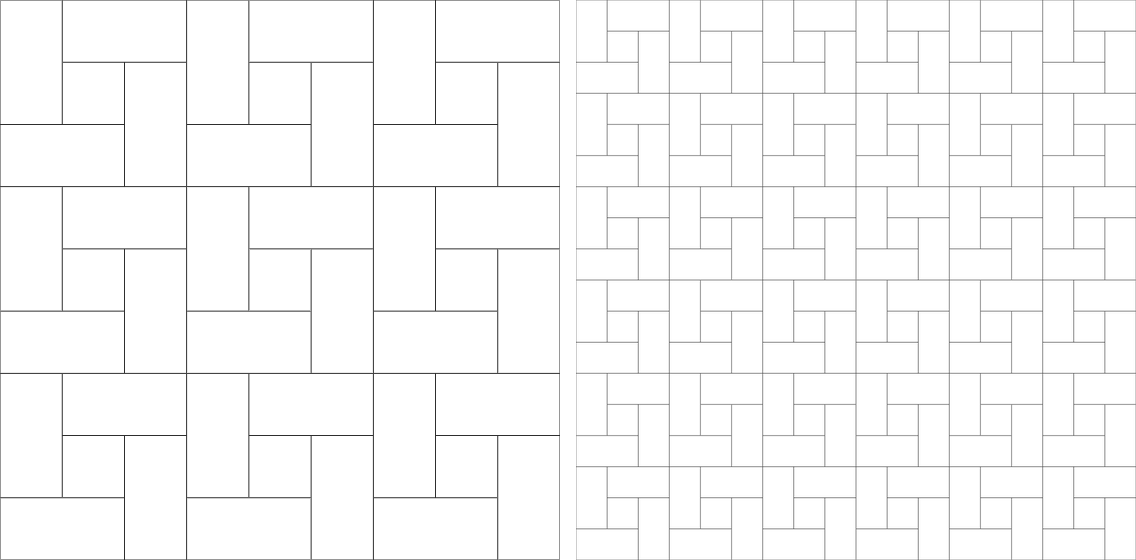
Left: one tile. Right: repeated 2 by 2.
Give the GLSL for this pattern, as a three.js fragment shader.

```glsl
varying vec2 vUv;

// Share of a pixel covered by a line, from the distance to its centre
float lineCoverage(float dist, float halfWidth, float pixel) {
  float inner = max(dist - 0.5 * pixel, -halfWidth);
  float outer = min(dist + 0.5 * pixel, halfWidth);
  return clamp((outer - inner) / pixel, 0.0, 1.0);
}

// Distance to the joints of one pinwheel: four 1x2 bricks around a unit square
float pinwheelJoints(vec2 p) {
  float dist = 3.0;
  for (int i = 0; i < 4; i++) {
    float border = abs(p.x + 1.5);
    float arm = max(abs(p.x + 0.5), abs(p.y - 0.5) - 1.0);
    dist = min(dist, min(border, arm));
    p = vec2(p.y, -p.x); // quarter turn
  }
  return dist;
}

void main() {
  // Nine brick widths across, three per pinwheel
  vec2 bricks = vUv * 9.0;
  vec2 cell = mod(bricks, 3.0) - 1.5;
  vec2 footprint = fwidth(bricks);
  float pixel = max(max(footprint.x, footprint.y), 0.00001);

  float joint = lineCoverage(pinwheelJoints(cell), 0.0068, pixel);
  vec3 brickColor = vec3(1.0);
  vec3 jointColor = vec3(0.03);
  gl_FragColor = vec4(mix(brickColor, jointColor, joint), 1.0);
}
```
